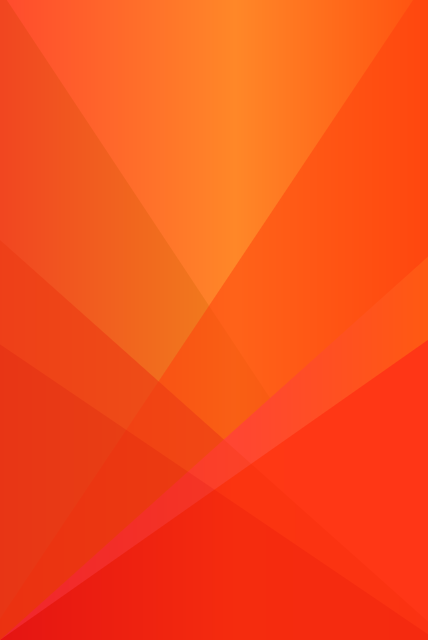
A WebGL 2 fragment shader for this background:

```glsl
#version 300 es
precision highp float;
// Overlapping translucent facets in warm orange and red.
// Each facet is the half plane below a straight line, given by its heights
// at the left and right sides, and is tinted by a horizontal three-stop ramp.

#define PEAK 0.55          // x of the middle colour stop
#define RIGHT_OPACITY 0.6  // strength of the facet rising to the right
#define HAZE_OPACITY 0.65  // strength of the lower left haze
#define SHADE_A vec3(0.945, 0.94, 0.72)
#define SHADE_C vec3(0.985, 0.93, 0.80)
#define SHADE_E vec3(0.975, 0.84, 0.88)

uniform vec2 u_resolution;
out vec4 fragColor;

vec3 rgb(float r, float g, float b) {
    return vec3(r, g, b) / 255.0;
}

// Left, middle and right colours blended along x.
vec3 ramp(vec3 left, vec3 middle, vec3 right, float x) {
    return x < PEAK ? mix(left, middle, x / PEAK)
                    : mix(middle, right, (x - PEAK) / (1.0 - PEAK));
}

// Smooth coverage of the area below a line across the canvas.
float below(vec2 p, float leftHeight, float rightHeight) {
    float d = mix(leftHeight, rightHeight, p.x) - p.y;
    vec2 slope = vec2(rightHeight - leftHeight, -1.0) / u_resolution;
    return clamp(0.5 + d / length(slope), 0.0, 1.0);
}

void main() {
    vec2 p = gl_FragCoord.xy / u_resolution;

    // Facet coverage: A, C, E fall to the right; B, D, F rise.
    float a = below(p, 1.016, 0.005);
    float b = below(p, 0.033, 1.035);
    float c = below(p, 0.625, 0.029);
    float d = below(p, 0.000, 0.599);
    float e = below(p, 0.462, 0.009);
    float f = below(p, 0.000, 0.469);

    // Backdrop and the two large crossing facets.
    vec3 back = ramp(rgb(255.0, 74.0, 45.0), rgb(255.0, 135.0, 40.0),
                     rgb(255.0, 80.0, 15.0), p.x);
    back *= mix(vec3(1.0), SHADE_A, a);
    vec3 rightTint = ramp(rgb(252.0, 48.0, 12.0), rgb(255.0, 74.0, 15.0),
                          rgb(255.0, 64.0, 14.0), p.x);
    back = mix(back, rightTint, RIGHT_OPACITY * b);
    back = mix(back, rgb(237.0, 60.0, 19.0), HAZE_OPACITY * c);

    // Pink band and red floor in front.
    vec3 band = ramp(rgb(250.0, 48.0, 64.0), rgb(255.0, 70.0, 50.0),
                     rgb(255.0, 89.0, 18.0), p.x);
    vec3 ground = ramp(rgb(238.0, 26.0, 26.0), rgb(255.0, 56.0, 20.0),
                       rgb(255.0, 54.0, 22.0), p.x);
    vec3 front = mix(band, ground, f) * mix(vec3(1.0), SHADE_C, c);

    // The lowest shadow falls over everything.
    vec3 color = mix(back, front, d) * mix(vec3(1.0), SHADE_E, e);
    fragColor = vec4(color, 1.0);
}
```
